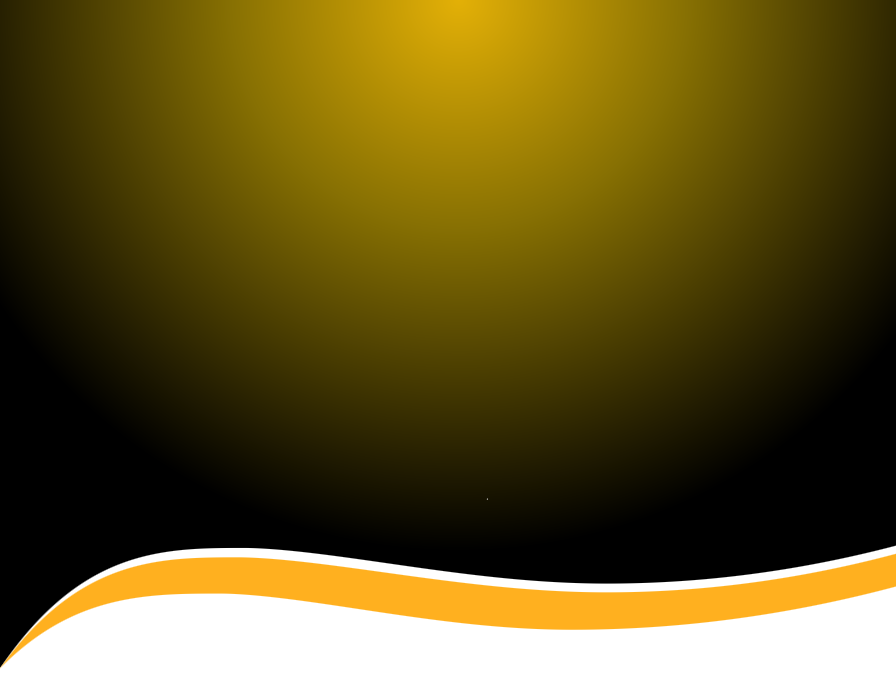
Reproduce this background procedurally as a Shadertoy shader.

```glsl
// A golden radial glow falls from the top edge into black, above a ribbon wave.
// Each wave edge joins a cubic rise, an eased descent and a parabolic upturn;
// the layers are painted back to front with smoothed edges.

// Colours
const vec3 GLOW_CORE = vec3(0.89, 0.69, 0.025);
const vec3 GLOW_MID  = vec3(0.53, 0.44, 0.010);
const vec3 NIGHT     = vec3(0.0);
const vec3 ORANGE    = vec3(1.0, 0.69, 0.12);
const vec3 WHITE     = vec3(1.0);

// Glow, in units of canvas width
const float GLOW_X      = 0.512;
const float GLOW_RADIUS = 0.615;
const float MID_LEVEL   = 0.587;

// Wave edges, as fractions of the canvas: crest, trough, height at the right
const float TIP_Y = 0.0172;
const vec2  RIM_CREST     = vec2(0.2734, 0.1942);
const vec2  RIM_TROUGH    = vec2(0.6770, 0.1418);
const float RIM_END       = 0.1976;
const vec2  RIBBON_CREST  = vec2(0.2670, 0.1804);
const vec2  RIBBON_TROUGH = vec2(0.6770, 0.1289);
const float RIBBON_END    = 0.1856;
const vec2  BASE_CREST    = vec2(0.2470, 0.1271);
const vec2  BASE_TROUGH   = vec2(0.6380, 0.0739);
const float BASE_END      = 0.1375;
const float DESCENT_BIAS  = 0.85;

// Tiny bright speck, radius in units of canvas width
const vec2  SPECK_POS    = vec2(0.544, 0.266);
const float SPECK_RADIUS = 0.0008;

// Height of a wave edge at x
float waveHeight(float x, vec2 crest, vec2 trough, float endY) {
    float rise    = clamp(1.0 - x / crest.x, 0.0, 1.0);
    float descent = clamp((x - crest.x) / (trough.x - crest.x), 0.0, 1.0);
    float upturn  = clamp((x - trough.x) / (1.0 - trough.x), 0.0, 1.0);
    float eased   = smoothstep(0.0, 1.0, pow(descent, DESCENT_BIAS));
    return mix(crest.y, trough.y, eased)
         - (crest.y - TIP_Y) * rise * rise * rise
         + (endY - trough.y) * upturn * upturn;
}

// Smoothed coverage of the area below a wave edge
float below(vec2 uv, vec2 crest, vec2 trough, float endY) {
    float gap = waveHeight(uv.x, crest, trough, endY) - uv.y;
    return clamp(0.5 + gap / fwidth(gap), 0.0, 1.0);
}

// Three-stop radial gradient centred on the top edge
vec3 glow(vec2 uv, float aspect) {
    vec2 offset = vec2(uv.x - GLOW_X, (1.0 - uv.y) / aspect);
    float level = clamp(1.0 - length(offset) / GLOW_RADIUS, 0.0, 1.0);
    vec3 outer = mix(NIGHT, GLOW_MID, min(level / MID_LEVEL, 1.0));
    return mix(outer, GLOW_CORE, max((level - MID_LEVEL) / (1.0 - MID_LEVEL), 0.0));
}

void mainImage(out vec4 fragColor, in vec2 fragCoord) {
    vec2 uv = fragCoord / iResolution.xy;
    float aspect = iResolution.x / iResolution.y;
    float pixel = 1.0 / iResolution.x;

    vec3 color = glow(uv, aspect);

    // Speck
    float speckDist = length((uv - SPECK_POS) * vec2(1.0, 1.0 / aspect));
    float speck = 1.0 - smoothstep(-0.5 * pixel, 0.5 * pixel, speckDist - SPECK_RADIUS);
    color = mix(color, WHITE, 0.6 * speck);

    // White rim, orange ribbon, white base
    color = mix(color, WHITE, below(uv, RIM_CREST, RIM_TROUGH, RIM_END));
    color = mix(color, ORANGE, below(uv, RIBBON_CREST, RIBBON_TROUGH, RIBBON_END));
    color = mix(color, WHITE, below(uv, BASE_CREST, BASE_TROUGH, BASE_END));

    fragColor = vec4(color, 1.0);
}
```
